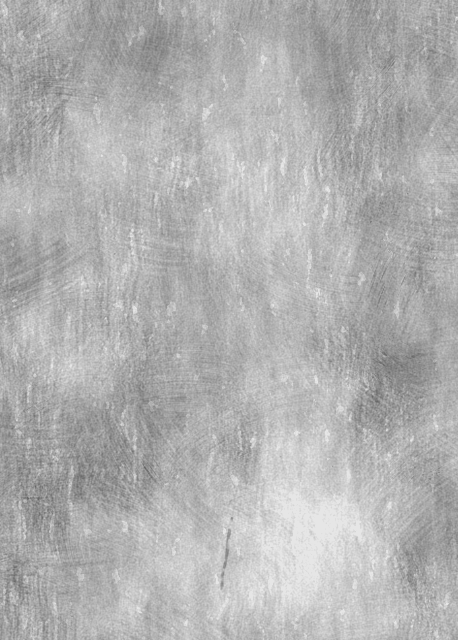
Write a Shadertoy shader that draws this texture.

```glsl
// Worn grey plaster: cloudy tones under curved brush strokes, each with its own
// direction, then vertical scrapes, pale paint flecks and a fine chalky grain.
// Every layer is gradient noise, stretched or masked; one unit is the height.

vec2 hash2(vec2 p) {
    vec3 h = fract(p.xyx * vec3(0.1031, 0.1030, 0.0973));
    h += dot(h, h.yzx + 33.33);
    return fract((h.xx + h.yz) * h.zy);
}

float cornerSlope(vec2 cell, vec2 offset) {
    return dot(hash2(cell) * 2.0 - 1.0, offset);
}

float noise(vec2 p) {
    vec2 i = floor(p), f = fract(p);
    vec2 u = f * f * f * (f * (f * 6.0 - 15.0) + 10.0);
    vec2 e = vec2(1, 0);
    return mix(mix(cornerSlope(i, f), cornerSlope(i + e, f - e), u.x),
               mix(cornerSlope(i + e.yx, f - e.yx), cornerSlope(i + 1.0, f - 1.0), u.x), u.y);
}

float fbm(vec2 p) {
    float sum = 0.0, amplitude = 0.5;
    for (int i = 0; i < 5; i++) {
        sum += amplitude * noise(p);
        p = mat2(1.6, 1.2, -1.2, 1.6) * p + 7.3;
        amplitude *= 0.5;
    }
    return sum;
}

float blob(vec2 p, vec2 center, vec2 radius) {
    vec2 d = (p - center) / radius;
    return exp(-dot(d, d));
}

// Overlapping strokes, one per cell; x is the bristle pattern, y the paint tone.
vec2 brushStrokes(vec2 p) {
    vec2 cell = floor(p), sum = vec2(0);
    float total = 0.15;
    for (int y = -1; y <= 1; y++)
    for (int x = -1; x <= 1; x++) {
        vec2 id = cell + vec2(x, y);
        vec2 rnd = hash2(id + 19.0), look = hash2(id + 71.0);
        vec2 d = p - id - rnd;
        float angle = (look.x - 0.5) * 3.0;
        float c = cos(angle), s = sin(angle);
        vec2 q = mat2(c, -s, s, c) * d;
        q.y += (rnd.x - 0.5) * 0.7 * q.x * q.x;
        float edge = length(q * vec2(0.85, 1.35)) + 0.35 * noise(q * vec2(3, 14) + id);
        float cover = smoothstep(0.9, 0.45, edge) * (0.1 + 1.4 * look.y * look.y);
        float bristles = noise(q * vec2(2.5, 44) + id * 5.0)
                       + 0.6 * noise(q * vec2(1.3, 19) + id * 9.0);
        sum += cover * vec2(bristles * (0.4 + rnd.y), rnd.x - 0.5);
        total += cover;
    }
    return sum / total;
}

// Broad light and dark areas of the wall.
float cloudTone(vec2 p) {
    p += 0.16 * vec2(fbm(p * 8.0), fbm(p * 8.0 + 31.0));
    float tone = 0.20 * fbm(p * vec2(6, 4.5) + 4.0);
    tone += 0.11 * blob(p, vec2(0.50, 0.31), vec2(0.10, 0.13));
    tone += 0.13 * blob(p, vec2(0.45, 0.10), vec2(0.13, 0.11));
    tone += 0.05 * blob(p, vec2(0.15, 0.68), vec2(0.14, 0.13));
    tone += 0.06 * blob(p, vec2(0.41, 0.68), vec2(0.09, 0.15));
    tone -= 0.14 * blob(p, vec2(0.04, 0.87), vec2(0.07, 0.09));
    tone -= 0.07 * blob(p, vec2(0.21, 0.94), vec2(0.10, 0.07));
    tone -= 0.07 * blob(p, vec2(0.02, 0.60), vec2(0.06, 0.05));
    tone -= 0.08 * blob(p, vec2(0.08, 0.22), vec2(0.16, 0.14));
    tone -= 0.07 * blob(p, vec2(0.27, 0.41), vec2(0.10, 0.09));
    tone -= 0.08 * blob(p, vec2(0.61, 0.42), vec2(0.06, 0.12));
    tone -= 0.07 * blob(p, vec2(0.66, 0.18), vec2(0.07, 0.13));
    tone -= 0.05 * blob(p, vec2(0.62, 0.90), vec2(0.16, 0.10));
    return 0.69 + 1.2 * tone;
}

void mainImage(out vec4 fragColor, in vec2 fragCoord) {
    vec2 p = fragCoord / iResolution.y;
    float tone = cloudTone(p);
    float shade = smoothstep(0.82, 0.60, tone);

    // Scumbled patches with ragged, upright edges
    float scumble = fbm(p * vec2(20, 11) + 90.0) + 0.12 * noise(p * vec2(150, 45));
    tone += 0.05 * smoothstep(-0.08, 0.12, scumble) - 0.025;

    // Brush marks, strongest where the paint is dark
    vec2 stroke = brushStrokes(p * 6.0) + 0.8 * brushStrokes(p * 9.0 + 40.0);
    tone += stroke.x * mix(0.06, 0.15, shade) + 0.06 * stroke.y;
    float dryPatch = smoothstep(0.05, 0.3, noise(p * vec2(9, 13) + 50.0));
    tone -= 0.20 * dryPatch * shade * smoothstep(0.05, 0.45, stroke.x);

    // Vertical scrapes
    vec2 bent = p + 0.012 * vec2(noise(p * 18.0), noise(p * 18.0 + 9.0));
    float worn = smoothstep(-0.25, 0.35, noise(p * vec2(8, 5) + 17.0));
    tone += 0.13 * worn * noise(bent * vec2(180, 14));
    tone += 0.06 * noise(bent * vec2(60, 9) + 5.0);

    // Pale flecks and thin ragged rims of peeled paint
    float fleck = noise(bent * vec2(105, 21) + 3.0) + 0.35 * noise(p * 190.0);
    tone += 0.13 * worn * smoothstep(0.24, 0.42, fleck);
    float chip = noise(bent * vec2(70, 26) + 44.0) + 0.4 * noise(p * 150.0 + 6.0);
    tone += 0.10 * smoothstep(0.36, 0.46, chip);
    float rim = abs(fbm(bent * vec2(34, 13) + 60.0));
    float peeled = smoothstep(0.12, 0.4, noise(p * vec2(13, 9) + 80.0));
    tone += 0.10 * peeled * smoothstep(0.022, 0.004, rim) * smoothstep(-0.2, 0.2, chip);

    // Chalky grain, rougher in the dark, and rare pits
    float grain = 0.13 * noise(p * 310.0) + 0.09 * noise(p * vec2(240, 130) + 8.0);
    tone += grain * mix(0.75, 1.3, shade * worn);
    tone -= 0.18 * smoothstep(0.50, 0.62, noise(p * 120.0 + 25.0)) * dryPatch;

    // One dark broken scratch
    vec2 along = vec2(0.017, 0.105), from = bent - vec2(0.345, 0.085);
    float t = clamp(dot(from, along) / dot(along, along), 0.0, 1.0);
    float scratch = smoothstep(0.0035, 0.001, length(from - along * t));
    tone -= 0.22 * scratch * smoothstep(-0.15, 0.2, noise(p * 75.0));

    fragColor = vec4(vec3(clamp(tone, 0.40, 0.90)), 1.0);
}
```
